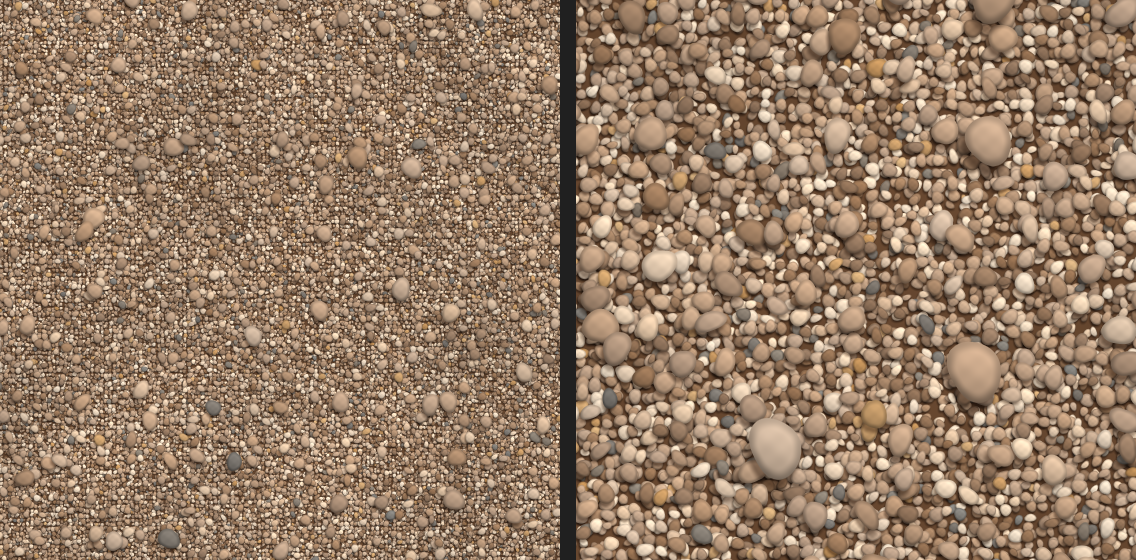
Left: the whole. Right: its middle third, enlarged.
Write a Shadertoy shader that draws this texture.

```glsl
// Sunlit beach gravel: fine sandy grains with scattered rounded pebbles.

const int LAYERS = 5;
const float CELLS[LAYERS] = float[](150.0, 128.0, 88.0, 54.0, 30.0);
const float DENSITY[LAYERS] = float[](1.0, 0.88, 0.38, 0.17, 0.07);
const float TONE_SPREAD[LAYERS] = float[](1.0, 1.0, 0.85, 0.65, 0.5);

const vec3 GAP = vec3(0.39, 0.27, 0.18);
const vec3 UMBER = vec3(0.53, 0.41, 0.31);
const vec3 SAND = vec3(0.73, 0.61, 0.505);
const vec3 CREAM = vec3(0.92, 0.84, 0.74);
const vec3 SLATE = vec3(0.43, 0.42, 0.40);
const vec3 OCHRE = vec3(0.77, 0.58, 0.34);

const vec2 LIGHT = vec2(0.38, 0.92);
const float SHADOW_LENGTH = 0.17;
const float SHADOW_STRENGTH = 0.42;
const float DOME_SHADE = 0.20;
const float RIM_SHADE = 0.24;

vec4 hash4(vec2 p) {
    vec4 q = fract(p.xyxy * vec4(0.1031, 0.1030, 0.0973, 0.1099));
    q += dot(q, q.wzxy + 33.33);
    return fract((q.xxyz + q.yzzw) * q.zywx);
}

// Layered sines for broad, soft changes in brightness.
float drift(vec2 p) {
    float sum = 0.0;
    float amp = 0.5;
    for (int i = 0; i < 4; i++) {
        sum += amp * sin(p.x + 1.7 * sin(p.y * 0.8)) * sin(p.y + 1.3 * sin(p.x * 0.7));
        p = mat2(1.5, 1.1, -1.1, 1.5) * p + 2.3;
        amp *= 0.6;
    }
    return sum;
}

// Normalised radius of a wobbly ellipse: 1 on its outline.
float stoneRadius(vec2 v, vec2 axis, float aspect, float phase) {
    vec2 q = vec2(dot(v, axis), dot(v, vec2(-axis.y, axis.x)) / aspect);
    float a = atan(q.y, q.x + 1e-5);
    return length(q) / (1.0 + 0.07 * sin(2.0 * a + phase) + 0.05 * sin(3.0 * a - 2.0 * phase));
}

vec3 stoneColor(vec4 rnd, float spread) {
    float tone = 0.5 + (rnd.x - 0.5) * spread;
    vec3 col = mix(UMBER, SAND, smoothstep(0.0, 0.5, tone));
    col = mix(col, CREAM, smoothstep(0.55, 1.0, tone));
    col = mix(col, SLATE, 0.8 * step(0.965, rnd.y));
    col = mix(col, OCHRE, 0.65 * step(rnd.y, 0.025));
    return col + (rnd.z - 0.5) * vec3(0.035, 0.0, -0.035);
}

// Paints one jittered grid of stones and their cast shadows over the ground.
vec3 paintLayer(vec3 ground, vec2 uv, int layer, float pixel) {
    vec2 p = uv * CELLS[layer] + 7.3 * float(layer);
    float px = pixel * CELLS[layer];
    for (int y = 1; y >= -1; y--)
    for (int x = -1; x <= 1; x++) {
        vec2 cell = floor(p) + vec2(x, y);
        vec2 id = cell + 211.0 * float(layer + 1);
        vec4 place = hash4(id);
        if (place.w > DENSITY[layer]) continue;
        vec4 form = hash4(id + 57.7);
        vec4 tint = hash4(id + 131.9);

        float size = mix(0.38, 0.60, form.x);
        float aspect = mix(0.62, 1.0, form.y);
        float angle = 6.2832 * form.z;
        float phase = 6.2832 * form.w;
        vec2 axis = vec2(cos(angle), sin(angle));
        vec2 v = (p - cell - mix(vec2(0.2), vec2(0.8), place.xy)) / size;

        // Cast shadow, softer than the stone outline.
        float shade = stoneRadius(v + LIGHT * SHADOW_LENGTH / size, axis, aspect, phase);
        float scale = size * aspect;
        float shadow = 1.0 - smoothstep(-0.06 - px, 0.06 + px, (shade - 1.0) * scale);
        ground *= 1.0 - SHADOW_STRENGTH * shadow * vec3(0.92, 1.0, 1.06);

        // Rounded body, with a darker rim and faint mottling.
        float r = stoneRadius(v, axis, aspect, phase);
        float body = clamp(0.5 - (r - 1.0) * scale / px, 0.0, 1.0);
        float lit = 1.02 + DOME_SHADE * dot(v, LIGHT) - RIM_SHADE * smoothstep(0.62, 1.0, r);
        lit += 0.025 * sin(7.0 * v.x + phase) * sin(8.0 * v.y + angle);
        ground = mix(ground, stoneColor(tint, TONE_SPREAD[layer]) * lit, body);
    }
    return ground;
}

void mainImage(out vec4 fragColor, in vec2 fragCoord) {
    float pixel = 1.0 / iResolution.y;
    vec2 uv = fragCoord * pixel;

    vec3 col = GAP;
    for (int i = 0; i < LAYERS; i++) col = paintLayer(col, uv, i, pixel);

    // Uneven bleaching across the beach.
    col *= 1.0 + 0.09 * drift(uv * 9.0 + 1.4);
    fragColor = vec4(clamp(col, 0.0, 1.0), 1.0);
}
```
